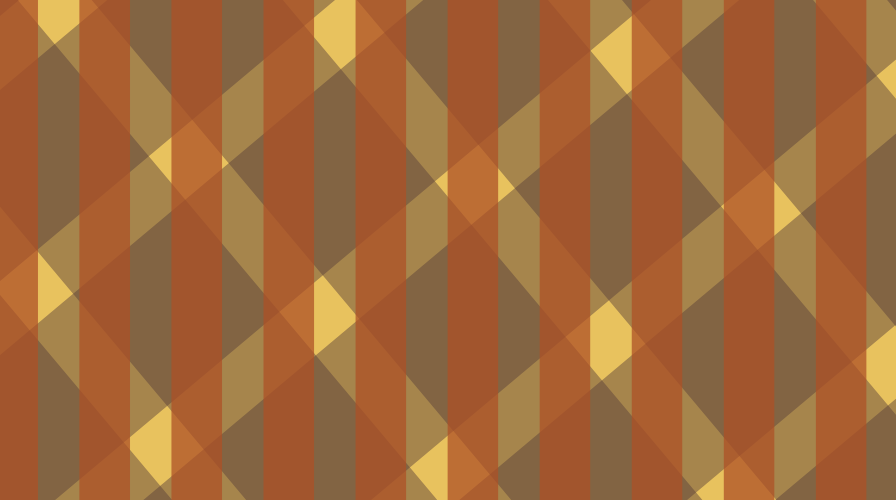
Reproduce this pattern procedurally as a Shadertoy shader.

```glsl
// Plaid of translucent stripes: two crossed diagonal sets under upright bands, on yellow.

// Coverage of evenly spaced stripes along coordinate x, one of them centred at 'centre'.
float stripes(float x, float centre, float period, float halfWidth)
{
    float fromCentre = abs(fract((x - centre) / period + 0.5) - 0.5) * period;
    float pixel = 1.0 / iResolution.y;
    return 1.0 - smoothstep(-0.6 * pixel, 0.6 * pixel, fromCentre - halfWidth);
}

void mainImage(out vec4 fragColor, in vec2 fragCoord)
{
    // Canvas heights, measured from the top left corner
    vec2 p = vec2(fragCoord.x, iResolution.y - fragCoord.y) / iResolution.y;

    // Axes across the two diagonal sets, at right angles to each other
    float tilt = radians(50.0);
    vec2 acrossFalling = vec2(sin(tilt), -cos(tilt));
    vec2 acrossRising = vec2(cos(tilt), sin(tilt));

    vec3 color = vec3(0.91, 0.76, 0.37);

    // Wide brown diagonals, leaving narrow light lanes between them
    vec3 brown = vec3(0.345, 0.240, 0.217);
    color = mix(color, brown, 0.46 * stripes(dot(p, acrossFalling), 0.2869, 0.4062, 0.1464));
    color = mix(color, brown, 0.46 * stripes(dot(p, acrossRising), 0.2843, 0.4062, 0.1464));

    // Upright rust bands on top
    vec3 rust = vec3(0.681, 0.312, 0.145);
    color = mix(color, rust, 0.735 * stripes(p.x, 0.2094, 0.1841, 0.0506));

    fragColor = vec4(color, 1.0);
}
```
